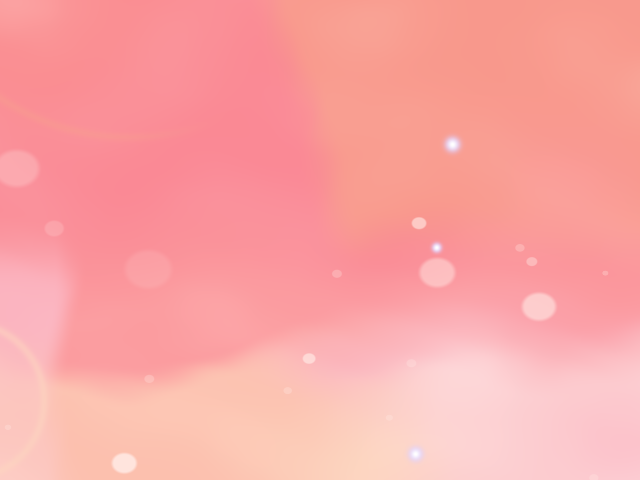
A Shadertoy shader for this background:

```glsl
// Soft watercolour sky in rose and coral, with pale clouds below and drifting lights.

const vec3 ROSE     = vec3(0.980, 0.545, 0.595);
const vec3 WARMROSE = vec3(0.980, 0.575, 0.580);
const vec3 SALMON   = vec3(0.985, 0.615, 0.625);
const vec3 CORAL    = vec3(0.975, 0.610, 0.560);
const vec3 PINK     = vec3(0.985, 0.660, 0.700);
const vec3 LILAC    = vec3(0.985, 0.735, 0.785);
const vec3 PEACH    = vec3(0.990, 0.765, 0.695);
const vec3 CREAM    = vec3(0.990, 0.840, 0.750);
const vec3 BLUSH    = vec3(0.990, 0.815, 0.825);
const vec3 PEARL    = vec3(1.000, 0.920, 0.900);
const vec3 HALO     = vec3(0.860, 0.800, 1.000);

const float WARP = 0.016;         // wander of the wash edges
const float MOTTLE = 0.022;       // strength of the pigment blotches
const float DISC_SQUASH = 1.22;   // lights are wider than tall
const int SPECKS = 9;

vec2 hash2(vec2 p) {
    vec3 q = fract(vec3(p.xyx) * vec3(0.1031, 0.1030, 0.0973));
    q += dot(q, q.yzx + 33.33);
    return fract((q.xx + q.yz) * q.zy);
}

// Smooth cellular noise: soft blend of the distances to nearby cell points
float cells(vec2 p) {
    vec2 cell = floor(p), f = fract(p);
    float sum = 0.0;
    for (int j = -1; j <= 1; j++)
        for (int i = -1; i <= 1; i++) {
            vec2 o = vec2(i, j);
            vec2 d = o + hash2(cell + o) - f;
            sum += exp(-5.0 * dot(d, d));
        }
    return sum;
}

// Layered sines that bend the borders between washes
vec2 wander(vec2 p) {
    vec2 w = vec2(0.0);
    float amp = 1.0, freq = 11.0;
    for (int i = 0; i < 4; i++) {
        w += amp * sin(freq * p.yx + w.yx + vec2(1.3, 4.1) * float(i));
        p = mat2(0.8, 0.6, -0.6, 0.8) * p;
        amp *= 0.55;
        freq *= 1.9;
    }
    return w;
}

float blob(vec2 p, vec2 centre, vec2 size) {
    vec2 d = (p - centre) / size;
    return exp(-dot(d, d));
}

float arc(vec2 p, vec2 centre, float radius, float width) {
    float d = (length(p - centre) - radius) / width;
    return exp(-d * d);
}

void disc(inout vec3 col, vec2 p, vec2 centre, float radius, float alpha) {
    float d = length((p - centre) * vec2(1.0, DISC_SQUASH));
    col = mix(col, PEARL, alpha * (1.0 - smoothstep(0.78, 1.1, d / radius)));
}

void spark(inout vec3 col, vec2 p, vec2 centre, float radius) {
    float d = length(p - centre) / radius;
    col = mix(col, HALO, 0.9 * exp(-d * d * d));
    col = mix(col, vec3(1.0), exp(-3.0 * d * d));
}

vec3 sky(vec2 p, vec2 q) {
    vec3 col = mix(ROSE, WARMROSE, blob(q, vec2(0.0, 1.0), vec2(0.5, 0.28)));
    col = mix(col, SALMON, 0.95 * smoothstep(0.65, 0.32, q.y));
    col = mix(col, ROSE, 0.65 * blob(q, vec2(0.80, 0.48), vec2(0.20, 0.07)));
    // Coral wash on the upper right
    float edge = 0.69 - 0.15 * smoothstep(0.65, 1.02, q.y);
    float coral = smoothstep(edge - 0.05, edge + 0.06, q.x);
    coral *= smoothstep(0.43, 0.58, q.y);
    col = mix(col, CORAL, coral);
    col = mix(col, SALMON, 0.5 * blob(q, vec2(1.20, 0.60), vec2(0.16, 0.15)));
    // Pink veil above the clouds on the right
    float veil = smoothstep(0.45, 0.30, q.y) * smoothstep(0.55, 0.85, p.x);
    return mix(col, PINK, 0.8 * veil);
}

vec3 clouds(vec3 col, vec2 p, vec2 q) {
    // Rolling cloud top, softer towards the right
    float top = 0.22 + 0.065 * q.x + 0.04 * sin(7.5 * (q.x - 0.55));
    float soft = mix(0.04, 0.09, smoothstep(0.45, 0.75, q.x));
    float cover = smoothstep(top + soft, top - soft, q.y);
    vec3 body = mix(PEACH, BLUSH, smoothstep(0.58, 0.95, q.x));
    body = mix(body, CREAM, 0.85 * blob(q, vec2(0.74, 0.04), vec2(0.18, 0.13)));
    body = mix(body, LILAC, 0.7 * blob(q, vec2(0.73, 0.27), vec2(0.20, 0.06)));
    body = mix(body, LILAC, 0.55 * blob(q, vec2(1.33, 0.08), vec2(0.15, 0.12)));
    col = mix(col, body, cover);
    // Bank rising along the left side
    float bank = smoothstep(0.16, 0.09, q.x) * smoothstep(0.56, 0.38, q.y);
    vec3 bankTint = mix(BLUSH * vec3(1.0, 0.97, 0.93), LILAC, smoothstep(0.15, 0.36, q.y));
    col = mix(col, bankTint, 0.85 * bank);
    return mix(col, BLUSH, 0.45 * blob(q, vec2(1.23, 0.20), vec2(0.08, 0.07)));
}

void mainImage(out vec4 fragColor, in vec2 fragCoord) {
    vec2 p = fragCoord / iResolution.y;
    vec2 q = p + WARP * wander(p);

    vec3 col = clouds(sky(p, q), p, q);
    col += MOTTLE * (cells(q * vec2(4.0, 6.0)) - 0.65) * vec3(0.1, 1.0, 0.9);

    // Faint arcs of light
    col = mix(col, CORAL, 0.5 * arc(p, vec2(0.27, 1.20), 0.486, 0.009) * smoothstep(0.5, 0.2, p.x));
    col = mix(col, CREAM, 0.5 * arc(p, vec2(-0.07, 0.165), 0.162, 0.009));

    // Scattered specks
    for (int i = 0; i < SPECKS; i++) {
        vec2 h = hash2(vec2(float(i) * 7.3, 21.7));
        disc(col, p, vec2(1.33, 0.5) * h, 0.006 + 0.005 * fract(h.x * 17.0), 0.28);
    }

    // Large blurred lights
    disc(col, p, vec2(0.035, 0.649), 0.049, 0.27);
    disc(col, p, vec2(0.113, 0.524), 0.021, 0.20);
    disc(col, p, vec2(0.309, 0.439), 0.051, 0.14);
    disc(col, p, vec2(0.911, 0.432), 0.039, 0.48);
    disc(col, p, vec2(1.123, 0.361), 0.037, 0.60);
    disc(col, p, vec2(0.873, 0.535), 0.016, 0.62);
    disc(col, p, vec2(0.259, 0.035), 0.027, 0.85);
    disc(col, p, vec2(0.644, 0.253), 0.014, 0.65);
    disc(col, p, vec2(1.108, 0.455), 0.012, 0.40);

    // Bright cool sparks
    spark(col, p, vec2(0.943, 0.699), 0.017);
    spark(col, p, vec2(0.910, 0.484), 0.011);
    spark(col, p, vec2(0.866, 0.054), 0.016);

    fragColor = vec4(clamp(col, 0.0, 1.0), 1.0);
}
```
